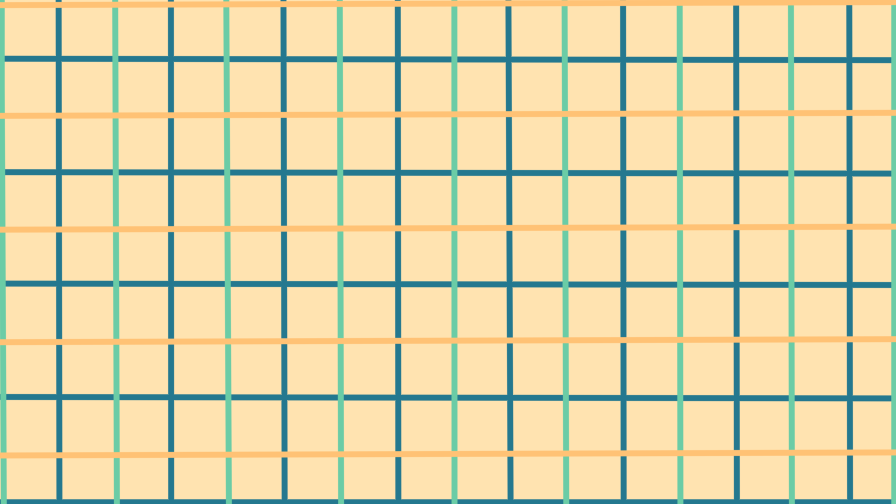
A Shadertoy shader for this pattern:

```glsl
const vec3 CREAM  = vec3(1.00, 0.89, 0.69);
const vec3 BLUE   = vec3(0.14, 0.47, 0.56);
const vec3 GREEN  = vec3(0.42, 0.80, 0.65);
const vec3 ORANGE = vec3(1.00, 0.76, 0.46);

// Lengths are in canvas heights
const int   COLUMNS      = 17;
const int   ROWS         = 10;
const float FIRST        = 0.005;   // centre of the first line
const float SPACING      = 0.1119;  // between neighbouring lines
const float HALF_WIDTH   = 0.0059;
const float EDGE_MARGIN  = 0.0035;  // outer lines stay this far inside
const float JITTER       = 0.0025;  // random shift of each line
const float COLUMN_TILT  = 0.0025;
const float TILT_JITTER  = 0.003;
const float ORANGE_TILT  = -0.0034;
const float BLUE_TILT    = 0.0016;

float hash(float n) {
    return fract(sin(n * 12.9898) * 43758.5453);
}

float signedHash(float n) {
    return 2.0 * hash(n) - 1.0;
}

// Coverage of one slightly shifted, tilted line
float lineMask(float across, float along, float index, float tilt, float extent, float seed) {
    float centre = FIRST + SPACING * index + JITTER * signedHash(index + seed) + tilt * along;
    centre = clamp(centre, EDGE_MARGIN, extent - EDGE_MARGIN);
    float aa = 0.75 / iResolution.y;
    return 1.0 - smoothstep(HALF_WIDTH - aa, HALF_WIDTH + aa, abs(across - centre));
}

void mainImage(out vec4 fragColor, in vec2 fragCoord) {
    vec2 size = vec2(iResolution.x / iResolution.y, 1.0);
    vec2 p = fragCoord / iResolution.y;
    p.y = 1.0 - p.y;                 // rows count down from the top
    vec2 fromCentre = p - 0.5 * size;

    float blue = 0.0, green = 0.0, orange = 0.0;

    // Columns alternate green and blue
    for (int i = 0; i < COLUMNS; i++) {
        float n = float(i);
        float tilt = COLUMN_TILT + TILT_JITTER * signedHash(n + 71.0);
        float mask = lineMask(p.x, fromCentre.y, n, tilt, size.x, 3.0);
        if (i % 2 == 0) green = max(green, mask);
        else blue = max(blue, mask);
    }

    // Rows alternate orange and blue
    for (int i = 0; i < ROWS; i++) {
        bool isOrange = i % 2 == 0;
        float tilt = isOrange ? ORANGE_TILT : BLUE_TILT;
        float mask = lineMask(p.y, fromCentre.x, float(i), tilt, size.y, 37.0);
        if (isOrange) orange = max(orange, mask);
        else blue = max(blue, mask);
    }

    // Stack the lines: blue, then green, then orange
    vec3 colour = mix(CREAM, BLUE, blue);
    colour = mix(colour, GREEN, green);
    colour = mix(colour, ORANGE, orange);
    fragColor = vec4(colour, 1.0);
}
```
